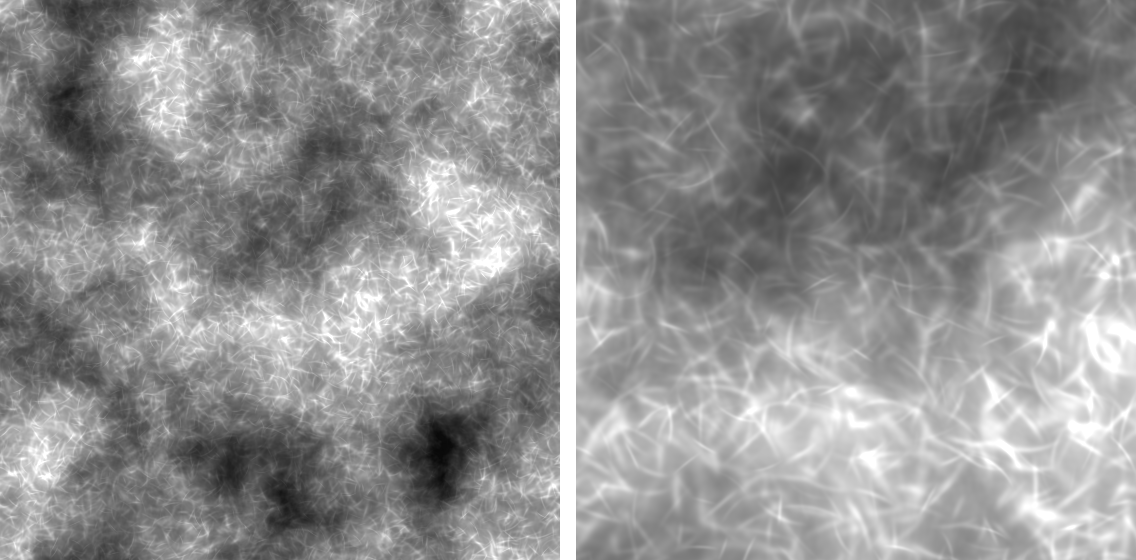
Left: the whole. Right: its middle third, enlarged.
Reproduce this texture procedurally as a three.js fragment shader.

```glsl
// Tileable grey smoke: soft drifting clouds overlaid with fine curved fibres.
varying vec2 vUv;

const float TAU = 6.2831853;

// Clouds
const float MEAN_TONE = 0.53;
const float CLOUD_CONTRAST = 0.62;
const float CLOUD_PERIOD = 3.0;     // whole cells across the tile
const float CLOUD_FALLOFF = 0.58;   // amplitude kept per octave
const int CLOUD_OCTAVES = 7;
const float WARP_PERIOD = 7.0;
const float WARP_AMOUNT = 0.035;

// Fibres, sizes in cells of their layer
const int FIBRE_LAYERS = 3;
const int FIBRES_PER_CELL = 4;
const float FIBRE_PERIOD = 19.0;
const float FIBRE_PERIOD_STEP = 12.0;
const vec2 FIBRE_HALF_LENGTH = vec2(0.4, 0.9);
const vec2 FIBRE_WIDTH = vec2(0.04, 0.13);
const float FIBRE_BEND = 0.8;
const float FIBRE_CONTRAST = 0.2;
const float FIBRE_MEAN = 0.2;       // average coverage of one layer

vec3 hash3(vec2 cell, float seed) {
  vec3 p = fract(vec3(cell.xyx + seed * vec3(1.37, 2.11, 1.73) + 17.3)
               * vec3(0.1031, 0.1030, 0.0973));
  p += dot(p, p.yxz + 33.33);
  return fract((p.xxy + p.yzz) * p.zyx);
}

// Slope contribution of one lattice corner, wrapped to the period
float corner(vec2 cell, vec2 offset, float period, float seed) {
  float angle = TAU * hash3(mod(cell, period), seed).x;
  return dot(vec2(cos(angle), sin(angle)), offset);
}

float gradientNoise(vec2 uv, float period, float seed) {
  vec2 p = uv * period + fract(seed * vec2(0.37, 0.61));
  vec2 cell = floor(p);
  vec2 f = p - cell;
  vec2 blend = f * f * f * (f * (f * 6.0 - 15.0) + 10.0);
  vec2 e = vec2(1.0, 0.0);
  float low = mix(corner(cell, f, period, seed),
                  corner(cell + e.xy, f - e.xy, period, seed), blend.x);
  float high = mix(corner(cell + e.yx, f - e.yx, period, seed),
                   corner(cell + e.xx, f - e.xx, period, seed), blend.x);
  return mix(low, high, blend.y);
}

float clouds(vec2 uv) {
  vec2 warp = vec2(gradientNoise(uv, WARP_PERIOD, 41.0),
                   gradientNoise(uv, WARP_PERIOD, 57.0));
  uv += WARP_AMOUNT * warp;
  float sum = 0.0;
  float amplitude = 1.0;
  float period = CLOUD_PERIOD;
  for (int i = 0; i < CLOUD_OCTAVES; i++) {
    sum += amplitude * gradientNoise(uv, period, 5.0 + 7.0 * float(i));
    amplitude *= CLOUD_FALLOFF;
    period *= 2.0;
  }
  return sum;
}

// One bent stroke with a soft profile and tapered ends
float fibre(vec2 d, float angle, vec3 shape) {
  float c = cos(angle);
  float s = sin(angle);
  d = vec2(c * d.x + s * d.y, c * d.y - s * d.x);
  float bend = FIBRE_BEND * (fract(shape.x * 37.0) - 0.5);
  float halfLength = mix(FIBRE_HALF_LENGTH.x, FIBRE_HALF_LENGTH.y, shape.x);
  float width = mix(FIBRE_WIDTH.x, FIBRE_WIDTH.y, shape.y);
  float along = d.x / halfLength;
  float across = (d.y - bend * d.x * d.x) / width;
  float taper = max(0.0, 1.0 - along * along);
  return shape.z * taper * taper * exp(-across * across);
}

float fibreLayer(vec2 uv, float period, float seed) {
  vec2 p = uv * period;
  vec2 cell = floor(p);
  float sum = 0.0;
  for (int y = -1; y <= 1; y++) {
    for (int x = -1; x <= 1; x++) {
      vec2 neighbour = cell + vec2(float(x), float(y));
      vec2 wrapped = mod(neighbour, period);
      for (int i = 0; i < FIBRES_PER_CELL; i++) {
        float id = seed + 11.0 * float(i);
        vec3 place = hash3(wrapped, id);
        vec3 shape = hash3(wrapped, id + 5.3);
        sum += fibre(p - neighbour - place.xy, TAU * place.z, shape);
      }
    }
  }
  return sum;
}

void main() {
  float tone = MEAN_TONE + CLOUD_CONTRAST * clouds(vUv);

  float strands = 0.0;
  for (int i = 0; i < FIBRE_LAYERS; i++) {
    float layer = float(i);
    float period = FIBRE_PERIOD + FIBRE_PERIOD_STEP * layer;
    strands += fibreLayer(vUv, period, 61.0 + 53.0 * layer) - FIBRE_MEAN;
  }

  // Fibres catch more light where the smoke is bright
  tone = max(tone, 0.04) * (1.0 + FIBRE_CONTRAST * strands);
  gl_FragColor = vec4(vec3(clamp(tone, 0.0, 1.0)), 1.0);
}
```
